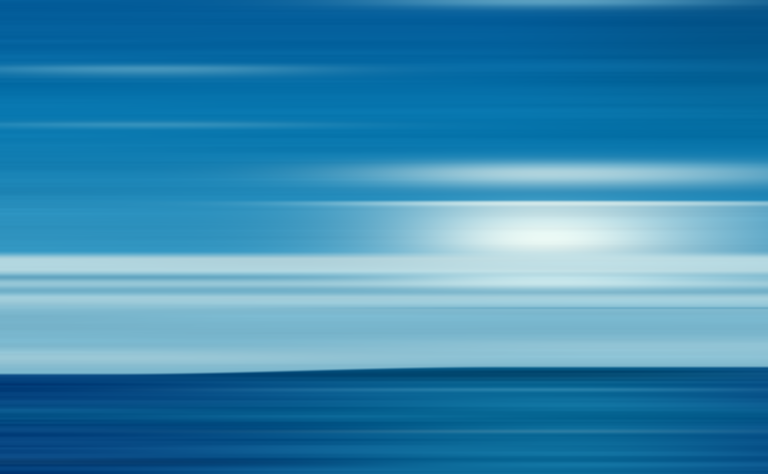
Give the GLSL for this background, as a Shadertoy shader.

```glsl
const vec3 SKY_TOP  = vec3(0.01, 0.36, 0.60);
const vec3 SKY_MID  = vec3(0.02, 0.46, 0.68);
const vec3 SKY_LOW  = vec3(0.19, 0.58, 0.75);
const vec3 HAZE     = vec3(0.47, 0.71, 0.80);
const vec3 PALE     = vec3(0.72, 0.85, 0.88);
const vec3 GLOW     = vec3(0.93, 0.98, 0.96);
const vec3 SLATE    = vec3(0.30, 0.58, 0.70);
const vec3 SEA_DEEP = vec3(0.01, 0.24, 0.48);
const vec3 SEA_LIT  = vec3(0.04, 0.44, 0.61);
const vec3 SEA_DARK = vec3(0.00, 0.25, 0.40);
const float SUN_X    = 0.71;
const float HAZE_TOP = 0.464;
const float GRAIN    = 0.055;

float hash(vec2 p) {
    vec3 q = fract(vec3(p.xyx) * 0.1031);
    q += dot(q, q.yzx + 33.33);
    return fract((q.x + q.y) * q.z);
}

float noise(vec2 p) {
    vec2 i = floor(p), f = fract(p);
    f = f * f * (3.0 - 2.0 * f);
    return mix(mix(hash(i), hash(i + vec2(1, 0)), f.x),
               mix(hash(i + vec2(0, 1)), hash(i + vec2(1, 1)), f.x), f.y);
}

// Long horizontal fibres, centred on zero
float fibres(vec2 p) {
    float sum = 0.0, weight = 0.5, rows = 42.0;
    for (int i = 0; i < 3; i++) {
        sum += weight * (noise(vec2(p.x * 2.5 + float(i) * 7.0, p.y * rows)) - 0.5);
        rows *= 2.3;
        weight *= 0.8;
    }
    return sum;
}

// Soft bell with separate widths below and above its centre
float bell(float v, float centre, float below, float above) {
    float d = (v - centre) / (v < centre ? below : above);
    return exp(-d * d);
}

float streak(float y, float centre, float width) {
    return bell(y, centre, width, width);
}

float band(float y, float low, float high, float softLow, float softHigh) {
    return smoothstep(low - softLow, low + softLow, y)
         * (1.0 - smoothstep(high - softHigh, high + softHigh, y));
}

vec3 sky(vec2 p) {
    float left = 1.0 - smoothstep(0.0, 0.9, p.x);
    vec3 col = mix(SKY_MID, SKY_TOP, smoothstep(0.72, 1.0, p.y));
    col = mix(col, SKY_LOW, (1.0 - smoothstep(0.47, 0.78, p.y)) * mix(0.35, 1.0, left));
    col *= 1.0 - 0.12 * smoothstep(0.6, 1.0, p.x) * smoothstep(0.55, 0.95, p.y);

    // Faint upper streaks
    float leftReach = bell(p.x, 0.20, 0.25, 0.24);
    col = mix(col, HAZE, 0.55 * leftReach * bell(p.y, 0.855, 0.016, 0.009));
    col = mix(col, HAZE, 0.38 * leftReach * streak(p.y, 0.737, 0.008));
    col = mix(col, HAZE, 0.75 * bell(p.x, SUN_X, 0.25, 0.25) * streak(p.y, 1.0, 0.018));

    // Two lit cloud bands around the sun
    float sunReach = bell(p.x, SUN_X, 0.26, 0.36);
    float core = streak(p.x, SUN_X, 0.13);
    col = mix(col, PALE, 0.95 * sunReach * bell(p.y, 0.634, 0.032, 0.026));
    col = mix(col, SKY_LOW, 0.55 * sunReach * streak(p.y, 0.584, 0.007));
    col = mix(col, PALE, 0.92 * sunReach * band(p.y, 0.40, 0.576, 0.02, 0.004));
    col = mix(col, GLOW, 0.55 * sunReach * streak(p.y, 0.570, 0.005));
    col = mix(col, GLOW, 0.95 * core * bell(p.y, 0.495, 0.035, 0.055));
    return col;
}

vec3 haze(vec2 p) {
    float left = 1.0 - smoothstep(0.15, 0.75, p.x);
    float right = smoothstep(0.2, 0.8, p.x);
    vec3 col = mix(HAZE, PALE, 0.9 * band(p.y, 0.424, 0.50, 0.008, 0.01));
    col = mix(col, PALE, 0.45 * streak(p.y, 0.401, 0.008));
    col = mix(col, PALE, 0.65 * bell(p.y, 0.371, 0.020, 0.008));
    col = mix(col, PALE, mix(0.25, 0.55, left) * streak(p.y, 0.245, 0.020));
    col = mix(col, PALE, 0.35 * right * streak(p.y, 0.270, 0.018));

    // Darker gaps, then light from the sun
    col = mix(col, SLATE, 0.50 * left * streak(p.y, 0.415, 0.005));
    col = mix(col, SLATE, 0.25 * streak(p.y, 0.387, 0.006));
    col = mix(col, SLATE, 0.50 * right * streak(p.y, 0.350, 0.0025));
    float sunReach = bell(p.x, SUN_X, 0.20, 0.22);
    col = mix(col, GLOW, 0.60 * sunReach * streak(p.y, 0.410, 0.022));
    return mix(col, GLOW, 0.35 * sunReach * streak(p.y, 0.464, 0.025));
}

vec3 sea(vec2 p) {
    float lit = bell(p.x, SUN_X, 0.42, 0.30);
    vec3 col = mix(SEA_DEEP, SEA_LIT, 0.85 * lit);
    col = mix(col, SEA_LIT, 0.45 * streak(p.y, 0.125, 0.022));
    col = mix(col, SEA_DARK, 0.85 * lit * streak(p.y, 0.210, 0.014));
    col = mix(col, HAZE, 0.35 * lit * streak(p.y, 0.090, 0.004));
    col = mix(col, HAZE, 0.22 * lit * streak(p.y, 0.178, 0.004));
    float left = 1.0 - smoothstep(0.1, 0.6, p.x);
    return mix(col, SEA_DEEP * 0.75, 0.6 * left * streak(p.y, 0.025, 0.008));
}

void mainImage(out vec4 fragColor, in vec2 fragCoord) {
    vec2 p = fragCoord / iResolution.xy;
    float horizon = mix(0.211, 0.226, smoothstep(0.15, 0.65, p.x));

    // Stack the three layers
    float hazeEdge = smoothstep(HAZE_TOP - 0.012, HAZE_TOP + 0.008, p.y);
    vec3 col = mix(haze(p), sky(p), hazeEdge);
    float seaMask = 1.0 - smoothstep(horizon - 0.004, horizon + 0.003, p.y);
    col = mix(col, sea(p), seaMask);

    // Brushed texture, stronger on the water
    col += fibres(p) * GRAIN * mix(1.0, 2.6, seaMask) * vec3(0.7, 1.0, 1.0);
    fragColor = vec4(clamp(col, 0.0, 1.0), 1.0);
}
```
